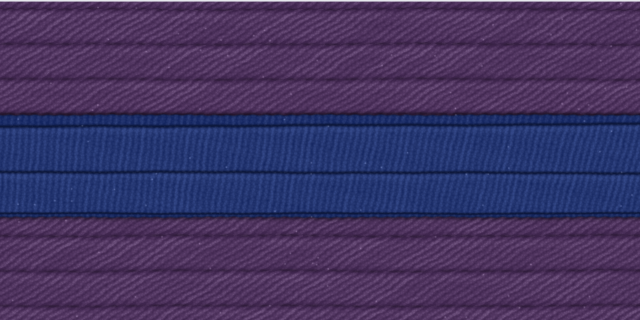
Write a Shadertoy shader that draws this texture.

```glsl
#define TWILL_RIDGES 29.0   // per canvas height of width
#define TWILL_RUN 1.55      // sideways run per unit of rise
#define ROW_HEIGHT 0.1094
#define UPPER_SEAM 0.7526
#define LOWER_SEAM 0.1536
#define BLUE_RIBS 50.0
#define BLUE_TOP 0.641
#define BLUE_BOTTOM 0.321
#define GRAIN_SCALE 120.0
#define TOP_EDGE 0.995

const vec3 PURPLE_DARK  = vec3(0.25, 0.15, 0.31);
const vec3 PURPLE_MID   = vec3(0.33, 0.22, 0.39);
const vec3 PURPLE_LIGHT = vec3(0.46, 0.35, 0.52);
const vec3 BLUE_DARK    = vec3(0.08, 0.15, 0.38);
const vec3 BLUE_MID     = vec3(0.14, 0.21, 0.44);
const vec3 BLUE_LIGHT   = vec3(0.20, 0.28, 0.53);
const vec3 PAPER        = vec3(0.90, 0.91, 0.93);

float hash(vec2 p) {
    vec3 q = fract(vec3(p.xyx) * 0.1031);
    q += dot(q, q.yzx + 33.33);
    return fract((q.x + q.y) * q.z);
}

// Distance to the nearest scattered point
float cellular(vec2 p) {
    vec2 cell = floor(p);
    float nearest = 2.0;
    for (int j = -1; j <= 1; j++)
    for (int i = -1; i <= 1; i++) {
        vec2 c = cell + vec2(i, j);
        vec2 point = c + vec2(hash(c), hash(c + 57.0));
        nearest = min(nearest, distance(p, point));
    }
    return nearest;
}

// Slow irregular wander, about -1 to 1
float wander(float x) {
    return 0.5 * sin(5.3 * x) + 0.3 * sin(13.7 * x + 1.9) + 0.2 * sin(37.0 * x + 4.1);
}

float line(float d, float width) {
    return exp(-d * d / (width * width));
}

vec3 ramp(vec3 dark, vec3 mid, vec3 light, float t) {
    t = clamp(t, 0.0, 1.0) * 2.0;
    return t < 1.0 ? mix(dark, mid, t) : mix(mid, light, t - 1.0);
}

// Diagonal twill in padded rows divided by puckered seams
vec3 purpleTwill(vec2 p, float grain) {
    float origin = p.y > 0.5 ? UPPER_SEAM : LOWER_SEAM;
    float row = (p.y - origin + 0.003 * wander(p.x + origin)) / ROW_HEIGHT;
    float id = floor(row);
    float v = row - id;
    float fromSeam = min(v, 1.0 - v) * ROW_HEIGHT;

    float phase = (p.x - TWILL_RUN * p.y) * TWILL_RIDGES + 7.0 * hash(vec2(id, origin * 50.0));
    phase += 0.22 * wander(p.x * 2.3 + p.y * 6.0);
    float u = fract(phase);
    float ridge = smoothstep(0.0, 0.5, u) * (1.0 - smoothstep(0.62, 1.0, u));
    float vary = hash(vec2(floor(phase), id + 20.0)) - 0.5;

    float tone = 0.11 + ridge * (0.46 + 0.22 * vary) + 0.32 * (grain - 0.5);
    tone += 0.05 * wander(p.x * 1.7 + p.y * 9.0);
    tone += 0.13 * line(v - 0.82, 0.13);
    float pucker = 0.65 + 0.35 * sin(p.x * 92.0 + 2.0 * wander(p.x * 3.0 + origin));
    tone -= 0.32 * line(fromSeam, 0.012);
    vec3 color = ramp(PURPLE_DARK, PURPLE_MID, PURPLE_LIGHT, tone);
    return color * (1.0 - 0.24 * pucker * line(fromSeam, 0.0045));
}

// Fine upright ribs with three lengthwise creases
vec3 blueRibbon(vec2 p, float grain) {
    float drift = 0.002 * wander(p.x * 1.4);
    float upper = 0.604 + 0.004 * p.x + drift;
    float middle = 0.463 - 0.002 * p.x - drift;
    float lower = BLUE_BOTTOM + 0.012 + drift;
    float band = step(middle, p.y) + step(upper, p.y) - step(p.y, lower);

    float lean = 0.08 + 0.10 * p.x;
    float phase = (p.x - lean * (p.y - 0.46)) * BLUE_RIBS + 0.37 * band;
    phase += 0.12 * wander(p.x * 3.1 + p.y * 8.0);
    float rib = 0.5 + 0.5 * cos(6.2832 * phase);
    float vary = hash(vec2(floor(phase + 0.5), band + 9.0)) - 0.5;
    float border = step(upper, p.y) + step(p.y, lower);

    float tone = 0.27 + rib * (0.45 + 0.2 * vary) + 0.42 * (grain - 0.5);
    tone += 0.06 * wander(p.x * 2.0 + p.y * 11.0) - 0.25 * border;
    tone += 0.22 * (line(p.y - upper + 0.014, 0.009) + line(p.y - middle + 0.014, 0.009));
    float crease = max(line(p.y - upper, 0.005), line(p.y - middle, 0.005));
    crease = max(crease, line(p.y - lower, 0.004));
    vec3 color = ramp(BLUE_DARK, BLUE_MID, BLUE_LIGHT, tone - 0.4 * crease);
    return color * (1.0 - 0.38 * crease);
}

void mainImage(out vec4 fragColor, in vec2 fragCoord) {
    vec2 p = fragCoord / iResolution.y;
    float pixel = 1.0 / iResolution.y;
    float grain = 1.0 - cellular(p * GRAIN_SCALE);

    // Ribbon laid over the twill, with a soft shadow along both edges
    float ripple = 0.0015 * wander(p.x * 2.0) + 0.001 * sin(p.x * 157.0);
    float outside = max(p.y - BLUE_TOP, BLUE_BOTTOM - p.y) + ripple;
    vec3 cloth = purpleTwill(p, grain) * (1.0 - 0.4 * line(max(outside, 0.0), 0.008));
    vec3 ribbon = blueRibbon(p, grain) * (1.0 - 0.25 * line(outside, 0.004));
    vec3 color = mix(ribbon, cloth, smoothstep(-pixel, pixel, outside));

    // Sparse pale lint
    vec2 lintCell = floor(p * 60.0);
    vec2 lintPoint = (lintCell + 0.3 + 0.4 * vec2(hash(lintCell), hash(lintCell + 31.0))) / 60.0;
    color += 0.16 * step(0.985, hash(lintCell + 83.0)) * line(distance(p, lintPoint), 0.003);

    // Pale strip along the upper border
    color = mix(color, PAPER, smoothstep(-pixel, pixel, p.y - TOP_EDGE));
    fragColor = vec4(color, 1.0);
}
```
